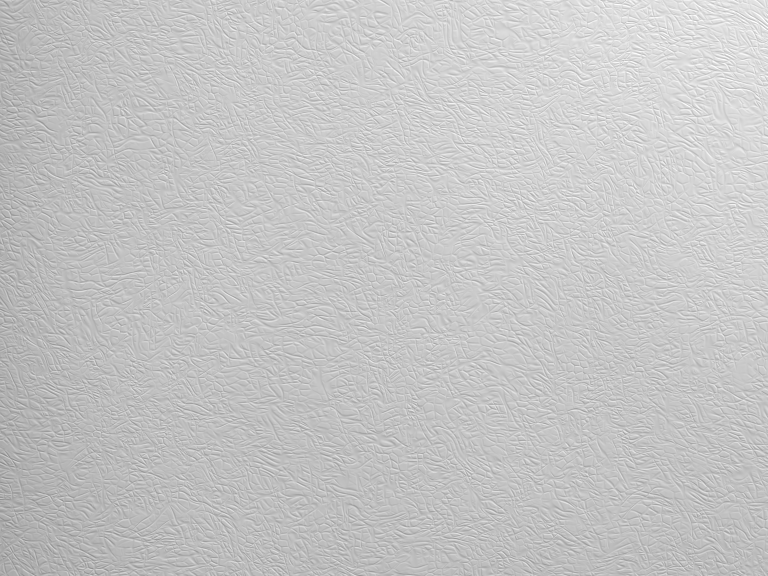
Write a Shadertoy shader that draws this texture.

```glsl
// Pale grey embossed leather: a fine network of creases under soft light.
// Stretched cell borders and zero lines of gradient noise form the grooves;
// a height difference toward the light shades them over a broad gradient.

vec2 hash2(vec2 p) {
    vec3 q = fract(p.xyx * vec3(0.1031, 0.1030, 0.0973));
    q += dot(q, q.yzx + 33.33);
    return fract((q.xx + q.yz) * q.zy);
}

float gradDot(vec2 cell, vec2 offset) {
    float angle = 6.2832 * hash2(cell).x;
    return dot(vec2(cos(angle), sin(angle)), offset);
}

float gradientNoise(vec2 p) {
    vec2 i = floor(p), f = p - i;
    vec2 u = f * f * f * (f * (f * 6.0 - 15.0) + 10.0);
    float low = mix(gradDot(i, f), gradDot(i + vec2(1, 0), f - vec2(1, 0)), u.x);
    float high = mix(gradDot(i + vec2(0, 1), f - vec2(0, 1)), gradDot(i + 1.0, f - 1.0), u.x);
    return mix(low, high, u.y);
}

vec2 rotate(vec2 p, float angle) {
    float c = cos(angle), s = sin(angle);
    return vec2(c * p.x + s * p.y, c * p.y - s * p.x);
}

// Gap between the two nearest cell centres; zero on the border.
float cellBorder(vec2 p) {
    vec2 i = floor(p), f = p - i;
    float nearest = 8.0, second = 8.0;
    for (int y = -1; y <= 1; y++) {
        for (int x = -1; x <= 1; x++) {
            vec2 g = vec2(x, y);
            float d = length(g + 0.1 + 0.8 * hash2(i + g) - f);
            second = min(second, max(nearest, d));
            nearest = min(nearest, d);
        }
    }
    return second - nearest;
}

// Long wrinkles running along the given angle, broken into pieces.
float wrinkles(vec2 p, float angle, vec2 scale, float seed) {
    float line = abs(gradientNoise(rotate(p, angle) * scale + seed));
    float presence = smoothstep(-0.25, 0.25, gradientNoise(p * 22.0 + seed * 1.7));
    return (1.0 - smoothstep(0.0, 0.17, line)) * presence;
}

float creaseDepth(vec2 p) {
    // Bend the grain so its direction drifts over the sheet.
    p += 0.05 * vec2(gradientNoise(p * 4.0 + 3.0), gradientNoise(p * 4.0 + 17.0));
    p += 0.007 * vec2(gradientNoise(p * 32.0 + 41.0), gradientNoise(p * 32.0 + 67.0));

    float border = cellBorder(rotate(p, -0.22) * vec2(60.0, 96.0));
    float cells = 1.0 - smoothstep(0.0, 0.32, border);
    cells *= 0.55 + 0.9 * gradientNoise(p * 26.0 + 9.0);

    float depth = max(cells, wrinkles(p, -0.35, vec2(24.0, 78.0), 23.0));
    depth = max(depth, 0.9 * wrinkles(p, 0.3, vec2(22.0, 74.0), 51.0));
    return max(depth, 0.85 * wrinkles(p, -1.15, vec2(18.0, 66.0), 87.0));
}

void mainImage(out vec4 fragColor, in vec2 fragCoord) {
    vec2 towardLight = 0.0019 * normalize(vec2(0.4, 0.92));

    // Four samples per pixel keep the fine grooves smooth.
    float relief = 0.0;
    for (int k = 0; k < 4; k++) {
        vec2 jitter = vec2(k % 2, k / 2) * 0.5 - 0.25;
        vec2 p = (fragCoord + jitter) / iResolution.y;
        float depth = creaseDepth(p);
        relief += creaseDepth(p + towardLight) - depth - 0.06 * depth;
    }
    relief *= 0.25;

    // Broad light: bright upper right corner, dim left edge and lower corners.
    vec2 uv = fragCoord / iResolution.xy;
    vec2 p = fragCoord / iResolution.y;
    float tone = 0.765 + 0.025 * (uv.y - 0.4);
    tone += 0.11 * exp(-3.2 * dot(uv - vec2(1.05, 1.08), uv - vec2(1.05, 1.08)));
    tone -= 0.075 * exp(-9.0 * uv.x);
    tone -= 0.02 * exp(-7.0 * uv.y);
    tone += 0.02 * gradientNoise(p * 3.0 + 5.0);
    tone += 0.012 * gradientNoise(p * 170.0);

    float grey = tone + 0.16 * relief;
    fragColor = vec4(vec3(clamp(grey, 0.0, 1.0)), 1.0);
}
```
